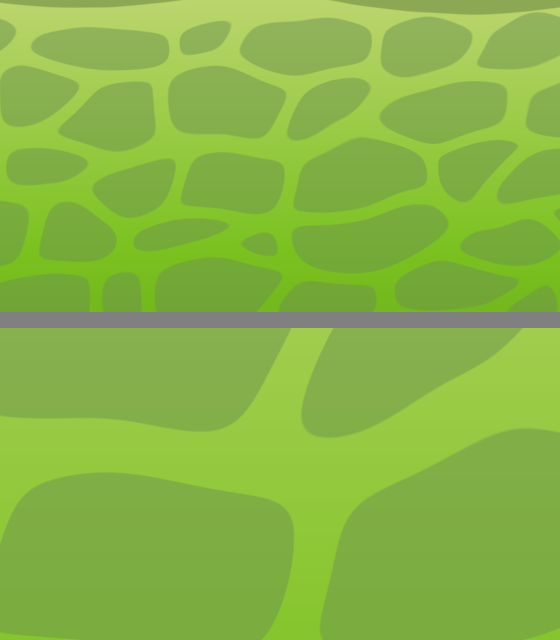
Top: the whole. Bottom: its middle third, enlarged.
Reproduce this pattern procedurally as a Shadertoy shader.

```glsl
const vec3  GRASS_TOP  = vec3(0.735, 0.835, 0.43);
const vec3  GRASS_LOW  = vec3(0.48, 0.76, 0.125);
const vec3  GRASS_BASE = vec3(0.45, 0.72, 0.11);
const vec3  STONE_TINT = vec3(0.43, 0.575, 0.31);
const vec3  RIM_COLOR  = vec3(0.55, 0.66, 0.32);
const float STONE_OPACITY = 0.5;
const float LOW_HEIGHT  = 0.2;               // height of the most saturated grass
const float STRETCH     = 1.8;               // stones are wider than tall
const float SLANT       = 0.3;               // stones lean to the right
const vec2  CELL        = vec2(0.183, 0.2);  // spacing before stretching
const float FIELD_TOP   = 0.94;              // stones stay below this height
const vec2  JITTER      = vec2(0.75, 0.45);
const float SIZE_SPREAD = 0.014;             // variation of stone size
const float HALF_GAP    = 0.02;
const float ROUNDNESS   = 0.018;
const float WARP_AMOUNT = 0.065;
const float WARP_SCALE  = 4.5;

// Integer hash giving three values in 0..1
vec3 hash3(ivec2 cell) {
    uvec3 v = uvec3(uint(cell.x + 1000), uint(cell.y + 1000), 37u);
    v = v * 1664525u + 1013904223u;
    v.x += v.y * v.z; v.y += v.z * v.x; v.z += v.x * v.y;
    v ^= v >> 16u;
    v.x += v.y * v.z; v.y += v.z * v.x; v.z += v.x * v.y;
    return vec3(v >> 8u) / 16777216.0;
}

// Smooth two-channel value noise
vec2 noise2(vec2 p) {
    ivec2 i = ivec2(floor(p));
    vec2 f = fract(p);
    f = f * f * f * (f * (f * 6.0 - 15.0) + 10.0);
    vec2 low  = mix(hash3(i).xy, hash3(i + ivec2(1, 0)).xy, f.x);
    vec2 high = mix(hash3(i + ivec2(0, 1)).xy, hash3(i + ivec2(1, 1)).xy, f.x);
    return mix(low, high, f.y);
}

// Staggered, jittered stone centre (xy) and its weight (z); a few stay small
vec3 stoneSite(ivec2 cell) {
    vec3 h = hash3(cell);
    float stagger = 0.5 * float(cell.y & 1);
    vec2 center = vec2(cell) + 0.5 + vec2(stagger, 0.0) + JITTER * (h.xy - 0.5);
    return vec3(center * CELL, SIZE_SPREAD * smoothstep(0.15, 0.55, h.z));
}

float power(vec2 q, vec3 site) {
    vec2 d = q - site.xy;
    return dot(d, d) - site.z;
}

// Positive inside the rounded cells of a weighted, sheared Voronoi diagram
float stoneField(vec2 p) {
    vec2 q = vec2((p.x - SLANT * p.y) / STRETCH, p.y);
    ivec2 home = ivec2(floor(q / CELL));
    ivec2 owner = home;
    float best = 1e5;
    for (int y = -2; y <= 2; y++)
    for (int x = -2; x <= 2; x++) {
        ivec2 cell = home + ivec2(x, y);
        float reach = power(q, stoneSite(cell));
        if (reach < best) { best = reach; owner = cell; }
    }
    if (owner.y >= 0) return -1.0;

    // Smooth minimum of the canvas distances to all cell borders
    vec3 site = stoneSite(owner);
    float sum = 0.0;
    for (int y = -2; y <= 2; y++)
    for (int x = -2; x <= 2; x++) {
        ivec2 cell = owner + ivec2(x, y);
        if (cell == owner) continue;
        vec3 other = stoneSite(cell);
        vec2 n = other.xy - site.xy;
        vec2 slope = vec2(n.x / STRETCH, n.y - SLANT * n.x / STRETCH);
        float border = 0.5 * (power(q, other) - best) / length(slope);
        sum += exp(-border / ROUNDNESS);
    }
    return -ROUNDNESS * log(sum) - HALF_GAP;
}

// Depth of the wavy rim hanging from the upper edge
float rimDepth(float u) {
    float ripple = 0.008 * (noise2(vec2(u * 14.0, 3.5)).x - 0.5);
    return 0.025 * cos(6.2832 * (u - 0.82) / 0.7) + 0.03 * u - 0.004 + ripple;
}

void mainImage(out vec4 fragColor, in vec2 fragCoord) {
    vec2 p = fragCoord / iResolution.y;
    float u = fragCoord.x / iResolution.x;
    float px = 1.0 / iResolution.y;

    // Grass gradient
    vec3 color = mix(GRASS_BASE, GRASS_LOW, clamp(p.y / LOW_HEIGHT, 0.0, 1.0));
    color = mix(color, GRASS_TOP, clamp((p.y - LOW_HEIGHT) / (1.0 - LOW_HEIGHT), 0.0, 1.0));

    // Translucent stones with softly bent outlines
    vec2 warp = WARP_AMOUNT * (noise2(p * WARP_SCALE) - 0.5);
    float stone = stoneField(p + warp - vec2(0.0, FIELD_TOP));
    color = mix(color, STONE_TINT, STONE_OPACITY * smoothstep(-px, px, stone));

    // Upper rim
    float rim = p.y - 1.0 + rimDepth(u);
    color = mix(color, RIM_COLOR, smoothstep(-px, px, rim));

    fragColor = vec4(color, 1.0);
}
```
